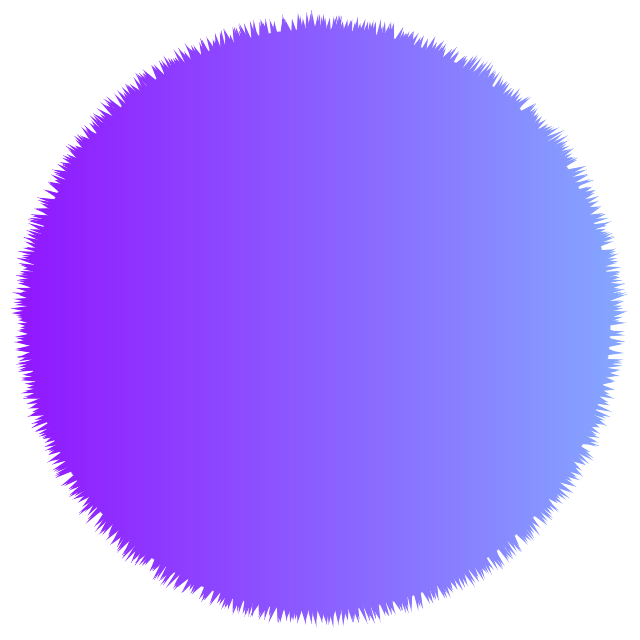
Reproduce this background procedurally as a WebGL 2 fragment shader.

```glsl
#version 300 es
precision highp float;

uniform vec2 u_resolution;
out vec4 outColor;

const float TAU = 6.2831853;
const vec3 BACKGROUND = vec3(1.0);
const vec3 LEFT_COLOR = vec3(0.57, 0.07, 1.0);
const vec3 RIGHT_COLOR = vec3(0.52, 0.67, 1.0);
const vec2 CENTER = vec2(0.499, 0.5);
const float BODY_RADIUS = 0.455;
const float MIN_LENGTH = 0.011;
const float MAX_LENGTH = 0.030;
const float HAIR_WIDTH = 0.0036;
const float MAX_LEAN = 0.32;
const float HAIRS_PER_LAYER = 250.0;
const float CLUMPS = 75.0;
const int LAYERS = 3;

float hash(vec2 p) {
  vec3 q = fract(p.xyx * vec3(0.1031, 0.1030, 0.0973));
  q += dot(q, q.yzx + 33.33);
  return fract((q.x + q.y) * q.z);
}

// Smooth noise that wraps around the full turn
float ringNoise(float turn, float seed) {
  float x = turn * CLUMPS;
  float i = floor(x);
  float a = hash(vec2(mod(i, CLUMPS), seed));
  float b = hash(vec2(mod(i + 1.0, CLUMPS), seed));
  return mix(a, b, smoothstep(0.0, 1.0, x - i));
}

// Coverage of one ring of tapered, leaning hairs
float hairLayer(float turn, float radius, float layer, float pixel) {
  float height = radius - BODY_RADIUS;
  float cell = floor(turn * HAIRS_PER_LAYER);
  float gap = 1.0;
  for (int k = -2; k <= 2; k++) {
    float id = cell + float(k);
    vec2 key = vec2(mod(id, HAIRS_PER_LAYER), 17.0 * layer + 5.0);
    float root = (id + hash(key)) / HAIRS_PER_LAYER;
    float clump = ringNoise(fract(root), 3.0);
    float size = mix(hash(key + 31.7), clump, 0.35);
    float hairLength = mix(MIN_LENGTH, MAX_LENGTH, size);
    float lean = mix(hash(key + 73.1), ringNoise(fract(root), 9.0), 0.5);
    float side = (turn - root) * TAU * radius;
    side -= (lean * 2.0 - 1.0) * MAX_LEAN * height;
    float taper = HAIR_WIDTH * (1.0 - height / hairLength);
    gap = min(gap, max(abs(side) - taper, height - hairLength));
  }
  return 1.0 - smoothstep(-0.6 * pixel, 0.6 * pixel, gap);
}

void main() {
  float pixel = 1.0 / min(u_resolution.x, u_resolution.y);
  vec2 uv = (gl_FragCoord.xy - 0.5 * u_resolution) * pixel + 0.5;
  vec2 offset = uv - CENTER;
  float radius = length(offset);
  float turn = fract(atan(offset.y, offset.x) / TAU);

  // Solid disc
  float coverage = 1.0 - smoothstep(-pixel, pixel, radius - BODY_RADIUS);

  // Fur along the rim
  if (radius > BODY_RADIUS - 2.0 * pixel) {
    for (int i = 0; i < LAYERS; i++) {
      coverage = max(coverage, hairLayer(turn, radius, float(i), pixel));
    }
  }

  vec3 fill = mix(LEFT_COLOR, RIGHT_COLOR, clamp(uv.x, 0.0, 1.0));
  outColor = vec4(mix(BACKGROUND, fill, coverage), 1.0);
}
```
